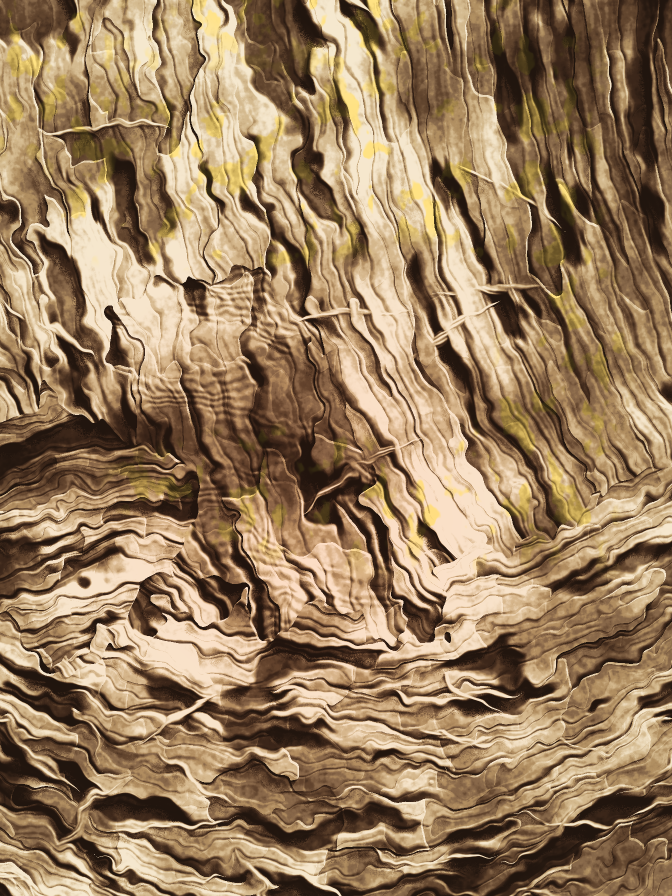
This texture is drawn by a Shadertoy shader. Its source:

```glsl
// Weathered, fibrous tree bark: long strands sweep down into a flaky hollow,
// a folded knot and a tangle of roots. Each zone bends a flow coordinate, one
// strip function carves its crumpled relief, and a short light march shades it.

const vec3 UMBER = vec3(.23, .15, .10);
const vec3 BROWN = vec3(.38, .27, .18);
const vec3 TAN   = vec3(.53, .41, .29);
const vec3 STRAW = vec3(.69, .56, .38);
const vec3 SAND  = vec3(.83, .73, .56);
const vec3 CREAM = vec3(.96, .91, .81);
const vec3 LICHEN = vec3(.78, .66, .24);
const vec2 LIGHT = vec2(.55, .83);

struct Zone { vec2 flow; float width; float len; float lift; float ribs; };

float hash(vec2 p) {
    vec3 q = fract(p.xyx * .1031);
    q += dot(q, q.yzx + 33.33);
    return fract((q.x + q.y) * q.z);
}

float noise(vec2 p) {
    vec2 i = floor(p), f = p - i;
    f = f * f * (3. - 2. * f);
    return mix(mix(hash(i), hash(i + vec2(1, 0)), f.x),
               mix(hash(i + vec2(0, 1)), hash(i + 1.), f.x), f.y);
}

float fbm(vec2 p) {
    float sum = 0., amp = .57;
    for (int i = 0; i < 3; i++) {
        sum += amp * noise(p);
        p = mat2(1.6, 1.2, -1.2, 1.6) * p + 7.3;
        amp *= .5;
    }
    return sum;
}

// Fibre noise stretched along the flow, x across and y along
float grain(vec2 q, float across, float along) {
    return .6 * noise(q * vec2(across, along))
         + .4 * noise(q * vec2(across * 2.3, along * 2.7) + 9.);
}

// Ragged displacement, calmer on the long strands at the upper right
vec2 crumple(vec2 p) {
    float calm = smoothstep(.3, .5, p.x) * smoothstep(.42, .6, p.y);
    vec2 coarse = vec2(fbm(p * 15.), fbm(p * 15. + 41.)) - .5;
    vec2 fine = vec2(noise(p * 75.), noise(p * 75. + 23.)) - .5;
    return p + (.042 * coarse + .009 * fine) * (1. - .55 * calm);
}

// Overlapping strips: steep on one side, sloping on the other, torn at the ends
float strips(vec2 q, float width, float len) {
    float a = q.x / width + 1.5 * noise(q * vec2(6., 3.5)) + .5 * noise(q * vec2(24., 17.));
    float id = floor(a), f = a - id;
    float ridge = smoothstep(0., .25, f) * (1. - .5 * f) * smoothstep(1., .92, f);
    float open = smoothstep(.3, .65, noise(vec2(id * 7.7, q.y * 11.)));
    float b = q.y / len + 3. * hash(vec2(id, 4.)) + .6 * noise(q * vec2(45., 14.));
    float plate = hash(vec2(id, floor(b)));
    return .6 * mix(.65, ridge, open) + .4 * plate + .12 * fract(b);
}

// Short loose splinters, one per cell of several turned grids
float fibres(vec2 p, float density) {
    float top = 0.;
    for (int i = 0; i < 3; i++) {
        float layer = float(i), angle = -.7 + .6 * layer;
        vec2 axis = vec2(cos(angle), sin(angle));
        vec2 g = vec2(dot(p, axis), dot(p, vec2(-axis.y, axis.x))) / vec2(.15, .045) + layer * 17.3;
        vec2 id = floor(g), f = g - id - .5;
        float rnd = hash(id + layer * 31.);
        float bend = .2 * sin(f.x * 4. + rnd * 40.);
        float girth = (.08 + .2 * hash(id + 5.)) * smoothstep(.5, .15, abs(f.x));
        float body = 1. - smoothstep(0., girth + .001, abs(f.y - bend));
        float strand = .75 + .5 * noise(vec2(f.x * 4., f.y * 22.) + id);
        top = max(top, sqrt(body) * step(rnd, density) * strand);
    }
    return top;
}

Zone zoneAt(vec2 p) {
    float rough = (fbm(p * vec2(19., 11.)) - .5) * .26;
    float drop = 1. - p.y, dip = p.x - .36;
    Zone strands = Zone(vec2(p.x - .6 * drop * drop, p.y), .05, .3, .14, 0.);
    Zone hollow = Zone(vec2(p.x - .3 * drop, p.y + .3 * p.x), .06, .075, .04, 1.);
    Zone knot = Zone(vec2(p.y - .5 * p.x + 1.2 * p.x * p.x, p.x), .021, .11, .14, .2);
    Zone roots = Zone(vec2(p.y - .75 * dip * dip, p.x), .038, .12, .1, .2);
    if (p.y < .29 + .15 * smoothstep(.4, .68, p.x) + rough * .7) return roots;
    if (length((p - vec2(.05, .43)) / vec2(.16, .14)) + rough * 3. < 1.) return knot;
    vec2 lean = p - vec2(.28 - .35 * (p.y - .49), .49);
    if (length(lean / vec2(.14, .23)) + rough * 3. < 1.) return hollow;
    return strands;
}

float relief(vec2 flat_) {
    vec2 p = crumple(flat_);
    Zone z = zoneAt(p);
    float h = z.lift + strips(z.flow, z.width, z.len) + .34 * (grain(z.flow, 110., 13.) - .5);
    h += .38 * (strips(z.flow + 3., z.width * .37, z.len * .5) - .56);
    // Ragged cavities along the flow
    h -= .7 * smoothstep(.58, .7, fbm(z.flow * vec2(27., 9.) + 3.));
    float wave = sin(540. * (p.y + .2 * p.x) + 14. * noise(p * 21.));
    h += .06 * z.ribs * wave * smoothstep(.35, .65, noise(p * 23. + 4.));
    return max(h, fibres(p, .02 + .36 * smoothstep(.3, .12, p.y)));
}

// Ramp of bark tones for a tone from 0 to 1
vec3 barkRamp(float t) {
    vec3 c = mix(UMBER, BROWN, smoothstep(.08, .27, t));
    c = mix(c, TAN, smoothstep(.27, .47, t));
    c = mix(c, STRAW, smoothstep(.47, .64, t));
    c = mix(c, SAND, smoothstep(.64, .80, t));
    c = mix(c, CREAM, smoothstep(.80, .94, t));
    return c * (.55 + .45 * smoothstep(0., .08, t));
}

vec3 shade(vec2 p) {
    float h = relief(p), shadow = 0.;
    float slope = clamp(h - relief(p + LIGHT * .0028), -.4, .4);
    float jitter = .6 + .6 * hash(floor(p * 1500.));
    for (int i = 1; i < 4; i++) {
        float reach = .006 * float(i) * jitter;
        shadow = max(shadow, relief(p + LIGHT * reach) - h - reach * 9.);
    }
    // Sunlit left, dim upper right and lower edge, broad patches of shade
    float sun = .1 - .75 * smoothstep(.35, .75, p.x) * smoothstep(.4, .85, p.y)
              - .55 * smoothstep(.25, .02, p.y) + 2.6 * (fbm(p * 6. + 2.) - .5)
              + 1.8 * (fbm(p * 17. + 8.) - .5);
    float mottle = fbm(p * 210.) - .5;
    float z = 2.2 * (h - .62) + 2.6 * slope - 2.3 * min(shadow, .7) + sun + .8 * mottle;
    vec3 c = barkRamp(1. / (1. + exp(-1.75 * z)));
    // Rosy hollow, then lichen crusts
    vec2 fromHollow = p - vec2(.34, .42);
    c *= mix(vec3(1), vec3(1.03, .95, .95), exp(-14. * dot(fromHollow, fromHollow)));
    float crust = smoothstep(.58, .68, fbm(p * vec2(58., 42.) + 6.))
                * smoothstep(.5, .66, noise(p * 6.5 + 1.)) * smoothstep(.34, .42, p.y);
    return mix(c, LICHEN * (.2 + dot(c, vec3(.42))), .6 * crust);
}

void mainImage(out vec4 fragColor, in vec2 fragCoord) {
    vec3 sum = vec3(0);
    for (int i = 0; i < 4; i++) {
        vec2 offset = vec2(i & 1, i >> 1) * .5 - .25;
        sum += shade((fragCoord + offset) / iResolution.y);
    }
    fragColor = vec4(sum * .25, 1.);
}
```
